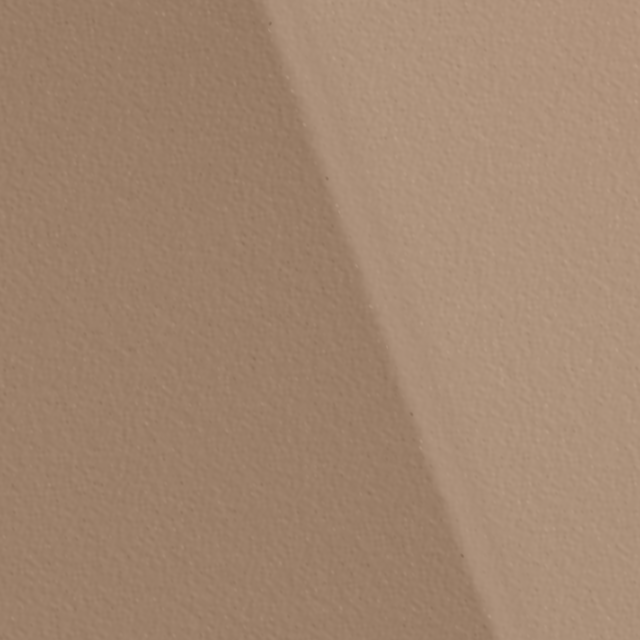
Write a WebGL 1 fragment shader that draws this texture.

```glsl
precision highp float;
// Two matte plaster planes meeting along a slanted corner: a shaded left wall
// and a lit right wall with a faint bevel. Value noise gives the surface an
// embossed grain; hashed cells scatter soft pits, bumps and rare corner chips.

uniform vec2 u_resolution;

const vec3 SHADE_COLOR = vec3(0.608, 0.499, 0.412);
const vec3 LIT_COLOR = vec3(0.679, 0.574, 0.486);
const vec3 BEVEL_COLOR = vec3(0.664, 0.557, 0.472);
const vec3 BLUSH = vec3(0.006, -0.003, -0.002);
const float EDGE_BASE = 0.775;     // corner x at the bottom
const float EDGE_SLOPE = -0.365;   // change of corner x with height
const float EDGE_BOW = -0.016;     // slight sag of the corner to the left
const float SOFTNESS_LOW = 0.011;  // corner blur at the bottom
const float SOFTNESS_HIGH = 0.016; // corner blur at the top
const float BEVEL_WIDTH = 0.050;
const float GRAIN_SCALE = 165.0;
const float GRAIN_RELIEF = 0.046;
const float SPECK_SCALE = 72.0;
const float SPECK_STRENGTH = 0.036;
const float CHIP_SCALE = 95.0;
const float CHIP_STRENGTH = 0.09;

float hash(vec2 p) {
  vec3 q = fract(vec3(p.xyx) * 0.1031);
  q += dot(q, q.yzx + 33.33);
  return fract((q.x + q.y) * q.z);
}

float noise(vec2 p) {
  vec2 cell = floor(p);
  vec2 f = fract(p);
  f = f * f * (3.0 - 2.0 * f);
  float low = mix(hash(cell), hash(cell + vec2(1.0, 0.0)), f.x);
  float high = mix(hash(cell + vec2(0.0, 1.0)), hash(cell + 1.0), f.x);
  return mix(low, high, f.y);
}

// Rotated octaves hide the noise lattice
float height(vec2 p) {
  vec2 turned = vec2(0.8 * p.x - 0.6 * p.y, 0.6 * p.x + 0.8 * p.y);
  return 0.6 * noise(turned) + 0.4 * noise(p * 0.7 + 17.0);
}

// Height difference toward the light at the upper right
float emboss(vec2 p) {
  vec2 toLight = vec2(0.36, 0.24);
  return height(p - toLight) - height(p + toLight);
}

// Sparse soft marks: positive for bumps, negative for pits
float specks(vec2 p) {
  vec2 cell = floor(p);
  vec2 center = 0.35 + 0.3 * vec2(hash(cell + 41.0), hash(cell + 83.0));
  vec2 d = fract(p) - center;
  d.x += 0.3 * d.y;
  float spot = 1.0 - smoothstep(0.0, 0.34, length(d * vec2(1.2, 0.9)));
  float kind = hash(cell + 127.0);
  float strength = 0.4 + 0.6 * hash(cell + 211.0);
  return spot * strength * (step(0.87, kind) - step(kind, 0.13));
}

// Rare small chips strung along the corner
float chips(float side, float y) {
  float row = floor(y * CHIP_SCALE);
  float kind = hash(vec2(row, 9.0));
  float offset = (hash(vec2(row, 23.0)) - 0.5) * 0.008;
  vec2 d = vec2((side - offset) * CHIP_SCALE * 1.4, fract(y * CHIP_SCALE) - 0.5);
  float spot = 1.0 - smoothstep(0.0, 0.48, length(d));
  return spot * (0.6 * step(0.91, kind) - step(kind, 0.07));
}

void main() {
  vec2 uv = gl_FragCoord.xy / u_resolution;

  // Signed distance from the slightly uneven corner, positive on the lit side
  float edgeX = EDGE_BASE + EDGE_SLOPE * uv.y + EDGE_BOW * uv.y * (1.0 - uv.y);
  float wobble = (noise(vec2(uv.y * 9.0, 3.0)) - 0.5) * 0.003
               + (noise(uv * 90.0) - 0.5) * 0.006;
  float side = (uv.x - edgeX - wobble) / sqrt(1.0 + EDGE_SLOPE * EDGE_SLOPE);
  float softness = mix(SOFTNESS_LOW, SOFTNESS_HIGH, uv.y);
  float lit = smoothstep(-softness, softness, side);

  // Shaded wall: dims toward the top and beside the corner
  vec3 shade = SHADE_COLOR;
  shade -= 0.010 * smoothstep(0.55, 1.0, uv.y);
  shade -= 0.010 * exp(min(side, 0.0) * 7.0);

  // Lit wall: slightly warm in the upper right, dimmer near the bottom
  vec3 wall = LIT_COLOR;
  wall += BLUSH * smoothstep(0.45, 1.0, uv.y) * smoothstep(0.5, 1.0, uv.x);
  wall -= 0.010 * (1.0 - smoothstep(0.0, 0.5, uv.y));

  // Faint bevel that melts into the wall past a soft crease
  float bevelEnd = smoothstep(0.015, BEVEL_WIDTH + 0.06, side);
  vec3 bright = mix(BEVEL_COLOR, wall, bevelEnd);
  float crease = (side - BEVEL_WIDTH) / 0.011;
  bright -= 0.008 * exp(-crease * crease);
  float ridge = (side - 0.024) / 0.016;
  bright += 0.008 * exp(-ridge * ridge);

  vec3 color = mix(shade, bright, lit);

  // Grain fades a little on the smooth bevel
  float rough = 1.0 - 0.35 * lit * (1.0 - bevelEnd);
  float relief = emboss(uv * GRAIN_SCALE) * GRAIN_RELIEF;
  float mottle = (noise(uv * 40.0) - 0.5) * 0.006;
  float marks = specks(uv * SPECK_SCALE) * SPECK_STRENGTH;
  color += rough * (relief + mottle + marks);
  color += chips(side, uv.y) * CHIP_STRENGTH;

  gl_FragColor = vec4(clamp(color, 0.0, 1.0), 1.0);
}
```
